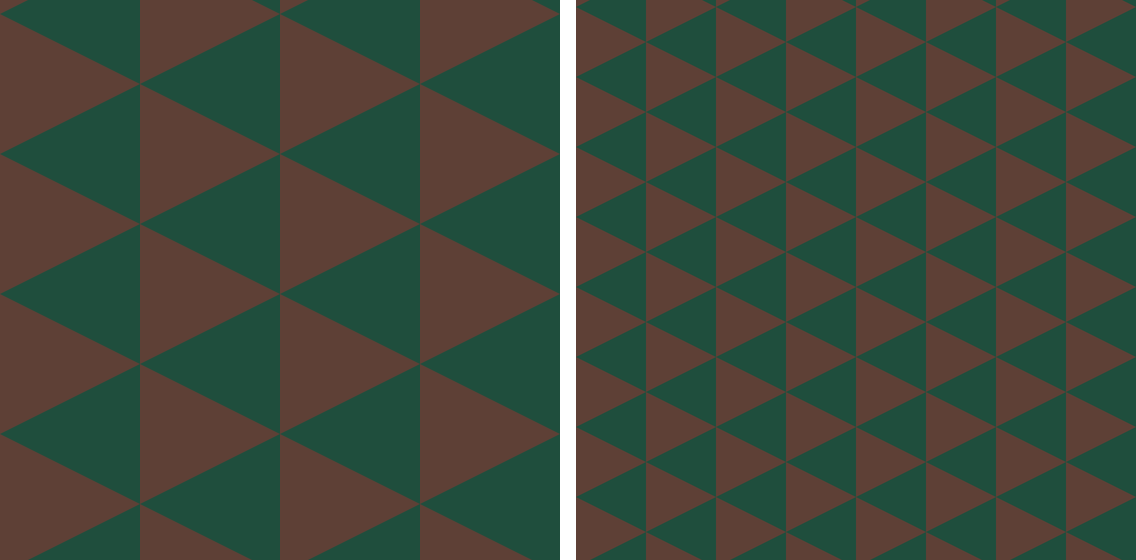
Left: one tile. Right: repeated 2 by 2.
Reproduce this pattern procedurally as a three.js fragment shader.

```glsl
// Brown and green triangles in four columns, each column shifted by half a triangle.
varying vec2 vUv;

// Side of a family of parallel lines at whole v: +1 or -1, alternating, smoothed over one pixel.
float stripeSide(float v) {
  float signedDist = 0.5 - abs(mod(v + 0.5, 2.0) - 1.0);
  float pixel = length(vec2(dFdx(v), dFdy(v)));
  return clamp(2.0 * signedDist / pixel, -1.0, 1.0);
}

void main() {
  vec3 brown = vec3(0.37, 0.252, 0.21);
  vec3 green = vec3(0.12, 0.304, 0.24);

  // Four repeats each way, with the vertices lowered by a tenth of a repeat.
  vec2 p = vUv * 4.0 + vec2(0.0, 0.1);

  // Upright, falling and rising lines; crossing any of them swaps the colour.
  float side = stripeSide(p.x)
             * stripeSide(p.y + 0.5 * p.x)
             * stripeSide(p.y - 0.5 * p.x);

  gl_FragColor = vec4(mix(green, brown, 0.5 + 0.5 * side), 1.0);
}
```
